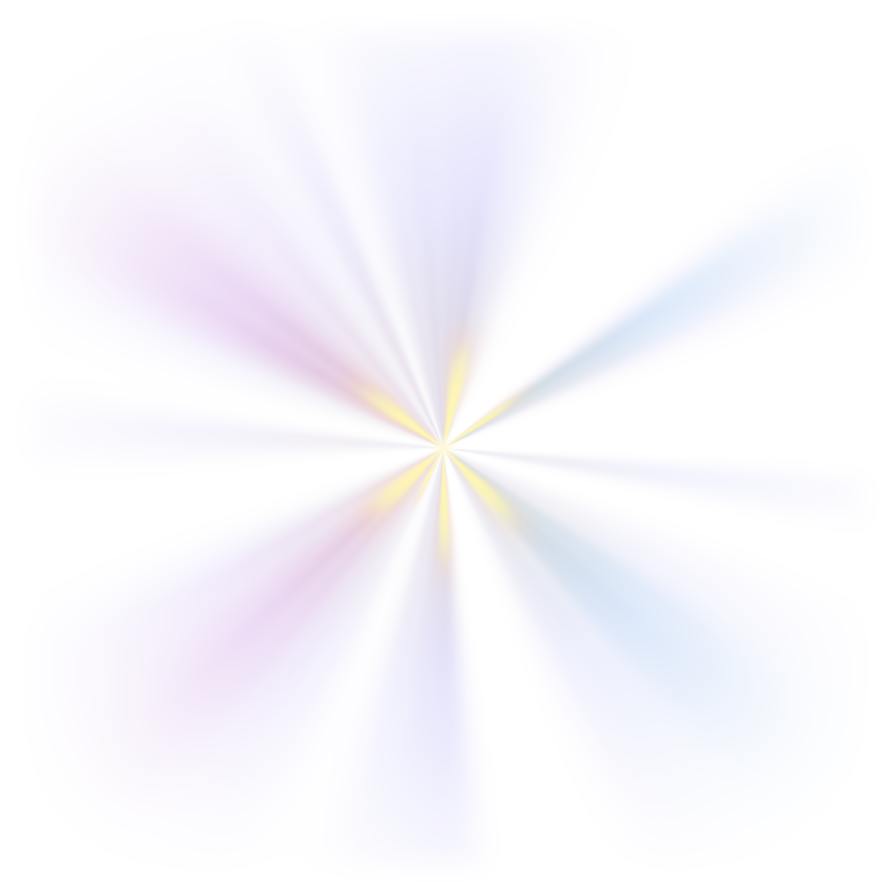
This background is drawn by a WebGL 1 fragment shader. Its source:

```glsl
precision highp float;
// A pale starburst: soft lilac, lavender and sky-blue beams fan out from
// the middle of a white field, with short golden flares at their roots.
// Each beam is a lopsided flat-topped bell over the angle, faded by radius.

uniform vec2 u_resolution;

#define CENTER vec2(-0.005, 0.0)
#define FADE_START 0.19
#define FADE_END 0.62
#define BORDER_FADE 0.06
#define STREAK_DEPTH 0.05
#define GLOW_RADIUS 0.012
#define BEAM_COUNT 16
#define FLARE_COUNT 7

const vec3 WHITE = vec3(1.0);
const vec3 LILAC = vec3(0.90, 0.81, 0.95);
const vec3 LAVENDER = vec3(0.865, 0.86, 0.985);
const vec3 SKY = vec3(0.825, 0.885, 0.975);
const vec3 ROOT_SHADE = vec3(0.98, 0.96, 0.91);
const vec3 ORANGE = vec3(0.98, 0.85, 0.74);
const vec3 GOLD = vec3(1.0, 0.965, 0.70);
const vec3 CREAM = vec3(1.0, 0.98, 0.86);

// Signed difference of two angles in degrees, from -180 to 180.
float angleDiff(float a, float b) {
  return mod(a - b + 180.0, 360.0) - 180.0;
}

float bell(float x) {
  return exp(-x * x);
}

// Fine angular variation; whole frequencies keep it seamless.
float streaks(float turn, float r) {
  float s = sin(turn * 31.0 + 1.3) + 0.7 * sin(turn * 53.0 + 2.1);
  return 1.0 + STREAK_DEPTH * s * (1.0 - smoothstep(0.2, 0.5, r));
}

// Beams: angle, counterclockwise width, clockwise width, strength.
float beamDensity(float angle) {
  vec4 beams[BEAM_COUNT];
  beams[0] = vec4(84.0, 11.0, 13.0, 0.82);
  beams[1] = vec4(98.0, 9.0, 9.0, 0.58);
  beams[2] = vec4(115.0, 5.0, 4.0, 0.48);
  beams[3] = vec4(128.0, 8.0, 8.0, 0.42);
  beams[4] = vec4(146.0, 12.0, 13.0, 0.92);
  beams[5] = vec4(177.0, 5.5, 5.0, 0.30);
  beams[6] = vec4(211.0, 8.0, 8.0, 0.42);
  beams[7] = vec4(225.0, 10.0, 11.0, 0.82);
  beams[8] = vec4(238.0, 8.0, 7.0, 0.38);
  beams[9] = vec4(262.0, 7.0, 8.0, 0.50);
  beams[10] = vec4(271.0, 4.5, 7.0, 0.72);
  beams[11] = vec4(302.0, 8.0, 7.0, 0.42);
  beams[12] = vec4(318.0, 12.0, 11.0, 0.88);
  beams[13] = vec4(334.0, 5.0, 6.0, 0.15);
  beams[14] = vec4(353.5, 3.0, 4.0, 0.36);
  beams[15] = vec4(32.0, 5.0, 7.0, 0.85);
  float gap = 1.0;
  for (int i = 0; i < BEAM_COUNT; i++) {
    float d = angleDiff(angle, beams[i].x);
    float x = abs(d) / (d > 0.0 ? beams[i].y : beams[i].z);
    gap *= 1.0 - beams[i].w * exp(-pow(x + 0.001, 2.3));
  }
  return 1.0 - gap;
}

// Golden flares: angle, width, reach.
float flareAmount(float angle, float r) {
  vec3 flares[FLARE_COUNT];
  flares[0] = vec3(79.0, 8.5, 0.165);
  flares[1] = vec3(34.0, 4.0, 0.14);
  flares[2] = vec3(144.0, 9.0, 0.16);
  flares[3] = vec3(222.0, 11.0, 0.155);
  flares[4] = vec3(242.0, 4.0, 0.09);
  flares[5] = vec3(270.5, 5.0, 0.18);
  flares[6] = vec3(314.0, 8.5, 0.16);
  float amount = 0.0;
  for (int i = 0; i < FLARE_COUNT; i++) {
    float reach = flares[i].z;
    float spread = bell(angleDiff(angle, flares[i].x) / flares[i].y);
    amount = max(amount, spread * (1.0 - smoothstep(0.3 * reach, reach, r)));
  }
  return amount;
}

void main() {
  vec2 uv = gl_FragCoord.xy / u_resolution;
  vec2 p = (gl_FragCoord.xy - 0.5 * u_resolution)
         / min(u_resolution.x, u_resolution.y) - CENTER;
  float r = length(p);
  float turn = atan(p.y, p.x + 1e-6);
  float angle = degrees(turn);

  // Fade the beams by radius and towards the borders.
  vec2 margin = min(uv, 1.0 - uv);
  float border = smoothstep(0.005, BORDER_FADE, min(margin.x, margin.y));
  float fade = (1.0 - smoothstep(FADE_START, FADE_END, r)) * border;
  float density = clamp(beamDensity(angle) * streaks(turn, r), 0.0, 1.0);

  // Tint from lilac on the left to sky blue on the right.
  float side = p.x / max(r, 0.001);
  vec3 tint = mix(LAVENDER, LILAC, smoothstep(0.2, 0.75, -side));
  tint = mix(tint, SKY, smoothstep(0.15, 0.8, side));
  tint = mix(LAVENDER, tint, smoothstep(0.1, 0.8, density));
  tint *= mix(ROOT_SHADE, WHITE, smoothstep(0.1, 0.3, r));
  vec3 color = mix(WHITE, tint, density * fade);

  // Golden roots with an orange fringe, then the central glow.
  float flare = flareAmount(angle, r);
  color = mix(color, mix(ORANGE, GOLD, smoothstep(0.1, 0.7, flare)), flare);
  color = mix(color, CREAM, 0.9 * bell(r / GLOW_RADIUS));
  gl_FragColor = vec4(color, 1.0);
}
```
